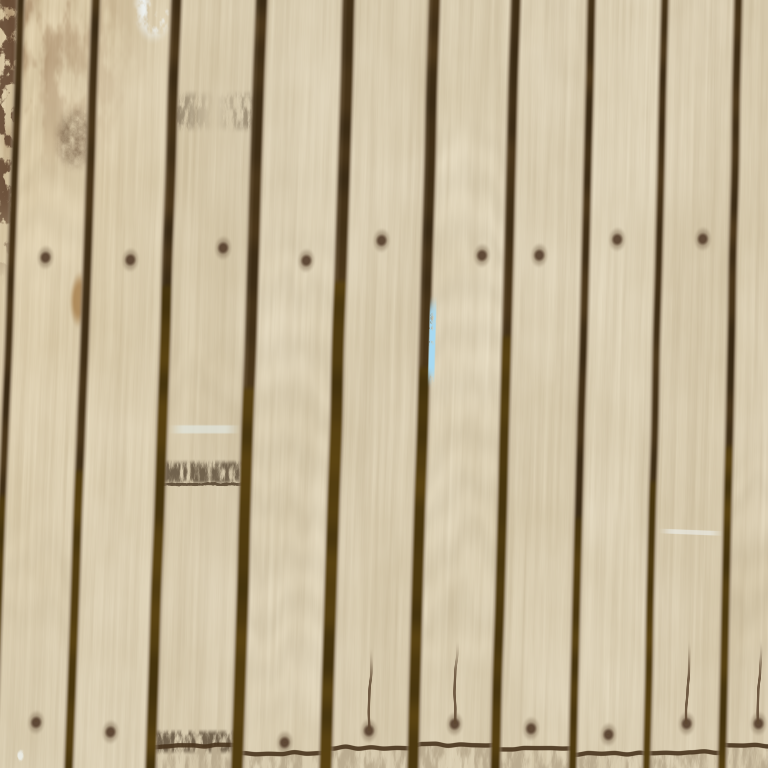
Give the GLSL for this texture, as a Shadertoy shader.

```glsl
float hash(vec2 p) {
    return fract(sin(dot(p, vec2(127.1, 311.7))) * 43758.5453);
}

float noise(vec2 p) {
    vec2 i = floor(p), f = fract(p);
    f = f * f * (3.0 - 2.0 * f);
    return mix(mix(hash(i), hash(i + vec2(1, 0)), f.x),
               mix(hash(i + vec2(0, 1)), hash(i + vec2(1, 1)), f.x), f.y);
}

float fbm(vec2 p) {
    float sum = 0.0, amp = 0.5;
    for (int i = 0; i < 4; i++) {
        sum += amp * noise(p);
        p = p * 2.03 + 7.1;
        amp *= 0.5;
    }
    return sum;
}

// Slanted, slightly uneven centre line of gap i at height y
float gapX(float i, float y) {
    return 0.033 + 0.1043 * i + 0.013 * sin(0.75 * (i - 3.6))
         - (1.0 - y) * (0.037 - 0.0017 * i) + 0.0012 * (noise(vec2(i * 9.0, y * 9.0)) - 0.5);
}

float spot(vec2 d, vec2 radius) {
    return 1.0 - smoothstep(0.4, 1.0, length(d / radius));
}

float band(float v, float centre, float halfWidth) {
    return 1.0 - smoothstep(0.5 * halfWidth, halfWidth, abs(v - centre));
}

void mainImage(out vec4 fragColor, in vec2 fragCoord) {
    vec2 p = fragCoord / iResolution.xy;
    float aa = 1.0 / iResolution.x;

    // Board number and nearest gap
    float board = 0.0, gapId = 0.0, gap = 1.0, side = 0.0;
    for (float i = -1.0; i < 11.0; i++) {
        float offset = p.x - gapX(i, p.y);
        float d = abs(offset) - 0.0054 - 0.0016 * cos(0.75 * (i - 3.8));
        if (i >= 0.0) board += step(0.0, offset);
        if (d < gap) { gap = d; gapId = i; side = offset; }
    }
    float left = gapX(board - 1.0, p.y);
    float width = gapX(board, p.y) - left;
    float u = (p.x - left) / width;
    vec2 q = vec2(p.x - left, p.y);
    float seed = hash(vec2(board, 3.0));
    float grit = fbm(p * vec2(160.0, 110.0));

    // Bleached wood with long grain and soft arches
    vec3 col = vec3(0.85, 0.80, 0.69) + (seed - 0.5) * vec3(0.02, 0.025, 0.03);
    float grain = fbm(vec2(u * 22.0 + board * 31.0, p.y * 5.0));
    float arch = sin(90.0 * p.y + 14.0 * (u - 0.5) * (u - 0.5) + 9.0 * fbm(q * vec2(30.0, 6.0) + board));
    float figured = step(0.5, fract(board / 3.0 + 0.6)) * smoothstep(0.4, 0.7, noise(vec2(board, p.y * 4.0)));
    col += (grain - 0.47) * vec3(0.08, 0.09, 0.10);
    col += (fbm(p * vec2(14.0, 9.0)) - 0.47) * vec3(0.06, 0.07, 0.09);
    col += 0.012 * arch * figured;
    col -= vec3(0.0, 0.02, 0.05) * (1.0 - smoothstep(0.0, 0.35, p.x)) * p.y;

    // Weathered stains on the left boards
    float worn = (1.0 - smoothstep(0.0, 0.22, p.x)) * smoothstep(0.72, 0.95, p.y);
    col = mix(col, vec3(0.58, 0.45, 0.32), 0.6 * worn * smoothstep(0.4, 0.65, fbm(p * vec2(45.0, 16.0))));
    if (board < 0.5) {
        float peel = smoothstep(0.4, 0.55, fbm(p * vec2(90.0, 60.0))) * smoothstep(0.62, 0.75, p.y);
        col = mix(col, vec3(0.36, 0.25, 0.17), 0.85 * peel);
    }
    if (board == 1.0) {
        col = mix(col, vec3(0.62, 0.45, 0.24), 0.7 * spot(vec2(u - 0.91, p.y - 0.61), vec2(0.14, 0.04)));
        col = mix(col, vec3(0.37, 0.27, 0.18), 0.7 * grit * spot(vec2(u - 0.8, p.y - 0.82), vec2(0.35, 0.05)));
    }

    // Dirty cross bands and pale scrape on the patched board
    if (board == 3.0) {
        float dirt = band(p.y, 0.385, 0.018) + band(p.y, 0.034, 0.018) + 0.7 * band(p.y, 0.855, 0.03) * abs(2.0 * u - 1.0);
        col = mix(col, vec3(0.40, 0.34, 0.26), 0.9 * dirt * smoothstep(0.2, 0.65, fbm(q * vec2(220.0, 60.0))));
        col = mix(col, vec3(0.30, 0.23, 0.15), 0.8 * band(p.y, 0.368 + 0.003 * grit, 0.0025));
        col = mix(col, vec3(0.88, 0.90, 0.87), 0.7 * band(p.y, 0.441, 0.007) * band(u, 0.5, 0.45));
    }

    // Nails with rust halos, and cracks rising from the lower row
    for (int row = 0; row < 2; row++) {
        float r = float(row);
        float nailHash = hash(vec2(board, 17.0 + r));
        float nailU = mix(0.35 + 0.35 * nailHash, 0.45 + 0.12 * nailHash, r);
        float nailY = mix(0.675, 0.045, r) + 0.03 * (hash(vec2(board, 5.0 + r)) - 0.5);
        float shown = step(0.5, board) * (1.0 - r * step(abs(board - 3.0), 0.5));
        vec2 d = vec2((u - nailU) * width, p.y - nailY);
        col = mix(col, vec3(0.56, 0.49, 0.39), 0.6 * shown * spot(d, vec2(0.013, 0.018)));
        col = mix(col, vec3(0.32, 0.23, 0.16), 0.85 * shown * spot(d, vec2(0.0085, 0.0095)));
        float crackLength = 0.11 * smoothstep(0.4, 0.9, hash(vec2(board, 41.0)));
        float crack = band(d.x, 0.003 * (noise(vec2(board, p.y * 40.0)) - 0.5), 0.0022)
                    * step(0.0, d.y) * (1.0 - smoothstep(0.5, 1.0, d.y / (crackLength + 0.001)));
        col = mix(col, vec3(0.37, 0.28, 0.19), 0.85 * r * shown * crack);
    }

    // Butt joints along the bottom
    if (board > 2.5) {
        float jointY = 0.017 + 0.012 * hash(vec2(board, 8.0)) + 0.004 * noise(vec2(p.x * 60.0, board));
        float below = 1.0 - smoothstep(jointY - 0.002, jointY, p.y);
        col = mix(col, vec3(0.73, 0.67, 0.56), below * smoothstep(0.3, 0.7, fbm(q * vec2(170.0, 40.0) + board)));
        col = mix(col, vec3(0.28, 0.20, 0.11), 0.9 * band(p.y, jointY, 0.0038));
    }

    // Scattered paint flecks and dark specks
    for (int layer = 0; layer < 2; layer++) {
        float l = float(layer);
        vec2 g = p * mix(24.0, 17.0, l), cell = floor(g);
        float pick = hash(cell + 50.0 * l);
        vec2 centre = 0.3 + 0.4 * vec2(hash(cell + 11.0), hash(cell + 23.0));
        float size = 0.05 + 0.13 * hash(cell + 37.0);
        float fleck = spot(g - centre + 0.12 * (grit - 0.5), vec2(0.7, 1.2) * size);
        float chance = mix(0.07 + 0.12 * worn, 0.05, l);
        col = mix(col, mix(vec3(0.93, 0.94, 0.92), vec3(0.45, 0.37, 0.28), l), 0.85 * fleck * step(pick, chance));
    }
    float splash = spot(p - vec2(0.2, 0.99), vec2(0.03, 0.05)) * smoothstep(0.35, 0.55, fbm(p * vec2(70.0, 40.0)));
    float scrape = band(p.y, 0.307 - 0.04 * (p.x - 0.9), 0.004) * band(p.x, 0.9, 0.045);
    col = mix(col, vec3(0.93, 0.94, 0.93), max(splash, 0.6 * scrape));

    // Dark gaps, olive in their lower part, with softened edges
    float low = 1.0 - smoothstep(-0.006, 0.006, p.y - 0.3 - 0.35 * hash(vec2(gapId, 2.0)));
    vec3 gapCol = mix(vec3(0.26, 0.19, 0.09), vec3(0.31, 0.23, 0.06), low);
    gapCol = mix(gapCol, vec3(0.37, 0.30, 0.20), 0.5 * (1.0 - low) * (1.0 - smoothstep(-0.005, 0.0, side)));
    gapCol *= 0.85 + 0.3 * noise(vec2(gapId * 5.0, p.y * 30.0));
    col = mix(col, vec3(0.54, 0.47, 0.38), 0.65 * (1.0 - smoothstep(0.0, 0.005, gap)));
    col = mix(gapCol, col, smoothstep(-0.0012 - aa, 0.0008 + aa, gap));

    // Blue paint beside one gap
    float blue = band(q.x, 0.0095, 0.0055) * band(p.y, 0.555, 0.062) * step(abs(board - 6.0), 0.5);
    col = mix(col, vec3(0.66, 0.85, 0.94), blue * smoothstep(0.15, 0.4, grit));

    fragColor = vec4(clamp(col, 0.0, 1.0), 1.0);
}
```
